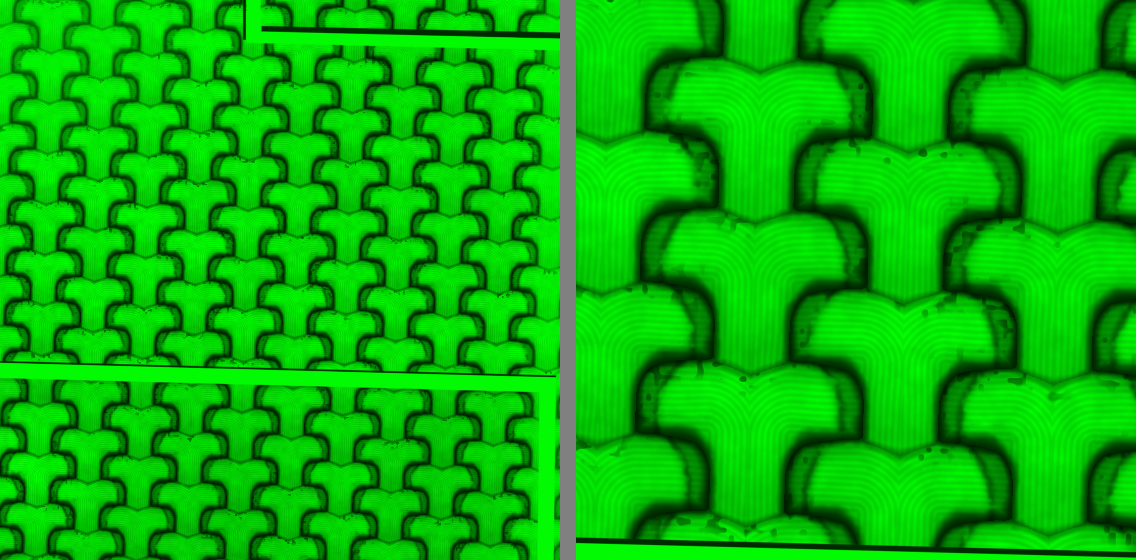
Left: the whole. Right: its middle third, enlarged.
Write a WebGL 2 fragment shader that draws this pattern.

```glsl
#version 300 es
precision highp float;
// Green moulded tread of interlocking Y-shaped studs, crossed by flat raised bars.

uniform vec2 u_resolution;
out vec4 fragColor;

float hash(vec2 p) {
    vec3 q = fract(p.xyx * vec3(0.1031, 0.103, 0.0973));
    q += dot(q, q.yzx + 33.33);
    return fract((q.x + q.y) * q.z);
}

float noise(vec2 p) {
    vec2 i = floor(p), f = fract(p);
    f = f * f * (3.0 - 2.0 * f);
    return mix(mix(hash(i), hash(i + vec2(1, 0)), f.x),
               mix(hash(i + vec2(0, 1)), hash(i + vec2(1, 1)), f.x), f.y);
}

float fbm(vec2 p) {
    return 0.55 * noise(p) + 0.3 * noise(p * 2.1 + 7.0) + 0.15 * noise(p * 4.3 + 19.0);
}

// Y stud: drooping rounded arms with a notch on top, blended into a pointed stem
float studDistance(vec2 p) {
    float x = abs(p.x);
    float r = p.y > -0.22 ? 0.27 : 0.04;
    vec2 q = abs(vec2(x, p.y + 0.22)) - vec2(0.745, 0.255) + r;
    float arms = length(max(q, 0.0)) + min(max(q.x, q.y), 0.0) - r;
    float droop = max(x - 0.25, 0.0);
    arms = max(arms, p.y - 0.03 + 0.35 * droop * droop);
    arms = max(arms, 0.9 * (p.y + 0.075 - 0.43 * x));
    float stem = max(max(x - 0.24, 0.33 * x - p.y - 1.065), p.y + 0.35);
    float h = max(0.28 - abs(arms - stem), 0.0) / 0.28;
    return min(arms, stem) - h * h * 0.07;
}

// Coverage of a flat-ended bar from a to b with half width w
float bar(vec2 p, vec2 a, vec2 b, float w) {
    vec2 along = normalize(b - a), m = p - 0.5 * (a + b);
    vec2 q = abs(vec2(dot(m, along), dot(m, vec2(-along.y, along.x))));
    float d = max(q.x - 0.5 * length(b - a), q.y - w);
    float aa = 0.8 / u_resolution.y;
    return 1.0 - smoothstep(-aa, aa, d);
}

float studSurface(vec2 p) {
    // Nearest stud; odd columns sit half a row lower
    float d = 1e3;
    vec2 local = vec2(0), id = vec2(0);
    for (int i = -1; i <= 1; i++) {
        float column = floor(p.x + 0.5) + float(i);
        float y = p.y + 0.5 * mod(column, 2.0);
        for (int j = 0; j < 3; j++) {
            float row = floor(y) + float(j);
            vec2 c = vec2(p.x - column, y - row);
            float s = studDistance(c);
            if (s < d) { d = s; local = c; id = vec2(column, row); }
        }
    }
    float x = abs(local.x), y = local.y;
    float grain = fbm(p * 9.0);
    float v = 0.92 + 0.04 * (hash(id + 40.0) - 0.5) + 0.14 * (grain - 0.5);

    // Fine ridges bending from the arms down into the stem
    float ridge = length(max(vec2(0.28 - x, y + 0.46), 0.0));
    v *= 1.0 + 0.045 * sin(ridge * 150.0 + 3.0 * noise(p * 4.0));

    // Recessed foot of the stem
    v *= 1.0 - 0.15 * (1.0 - smoothstep(-0.98, -0.45, y));

    // Rounded outer ends of the arms with a worn inner crease
    float shoulder = max(y + 0.32, 0.0);
    float slope = x + 1.3 * shoulder * shoulder + 0.05 * (grain - 0.5);
    float onArm = smoothstep(0.28, 0.42, x);
    float crease = exp(-pow((slope - 0.615) / 0.03, 2.0));
    v *= 1.0 - onArm * (0.3 * smoothstep(0.52, 0.66, slope) + 0.35 * crease * smoothstep(0.25, 0.6, grain));

    // Gaps: broad below the arms, narrow above them and faint at the notch
    float under = onArm * (1.0 - smoothstep(-0.44, -0.28, y));
    float strength = mix(0.42, 0.8, smoothstep(0.12, 0.32, x));
    float reach = 0.055 + 0.055 * under + 0.06 * (grain - 0.5);
    v *= 1.0 - strength * smoothstep(-reach, 0.01, d);
    v *= 1.0 - 0.24 * smoothstep(-0.18, -0.02, d) * smoothstep(0.1, 0.3, x);

    // Chipped specks along the arm edges
    float chips = smoothstep(0.64, 0.82, noise(p * 21.0)) * smoothstep(0.48, 0.68, noise(p * 2.3 + 5.0));
    chips *= smoothstep(-0.5, -0.3, y);
    return v * (1.0 - 0.45 * chips * smoothstep(-0.16, -0.05, d));
}

void main() {
    vec2 uv = gl_FragCoord.xy / u_resolution;

    // Slightly turned lattice of studs
    vec2 g = (uv - vec2(0.091, 0.911)) / 0.0902;
    float v = studSurface(vec2(g.x - 0.031 * g.y, g.y + 0.031 * g.x));

    // Uneven light: pale upper left and right rim, dimmer below the long bar
    float below = 1.0 - smoothstep(-0.01, 0.01, uv.y - 0.339 + 0.026 * uv.x);
    float light = 0.965 + 0.1 * (fbm(uv * 5.0) - 0.5) - 0.07 * below;
    vec2 corner = uv - vec2(0.1, 1.0), glow = uv - vec2(0.05, 0.15);
    light += 0.1 * exp(-12.0 * dot(corner, corner)) + 0.14 * exp(-90.0 * dot(glow, glow));
    light += 0.1 * smoothstep(0.88, 1.0, uv.x);
    float pale = 0.35 * exp(-14.0 * dot(corner, corner)) + 0.35 * smoothstep(0.92, 1.0, uv.x);
    v = mix(min(0.04 + 0.965 * v * light, 1.0), 0.88, pale);

    // Shadows beside the bars
    float shadow = bar(uv, vec2(-0.02, 0.354), vec2(0.993, 0.3275), 0.002);
    shadow = max(shadow, bar(uv, vec2(0.467, 0.948), vec2(1.02, 0.936), 0.0055));
    shadow = max(shadow, bar(uv, vec2(0.4365, 1.02), vec2(0.4365, 0.929), 0.0025));
    v = mix(v, 0.17, shadow);

    // Flat bright bars
    float bars = bar(uv, vec2(-0.02, 0.339), vec2(0.993, 0.3125), 0.0137);
    bars = max(bars, bar(uv, vec2(0.978, 0.318), vec2(0.974, -0.02), 0.0145));
    bars = max(bars, bar(uv, vec2(0.453, 1.02), vec2(0.4525, 0.925), 0.0125));
    bars = max(bars, bar(uv, vec2(0.441, 0.934), vec2(1.02, 0.92), 0.0105));
    v = mix(v, 0.98, bars);

    fragColor = vec4(0.01 * v * v, v, 0.01 * v * v, 1.0);
}
```
